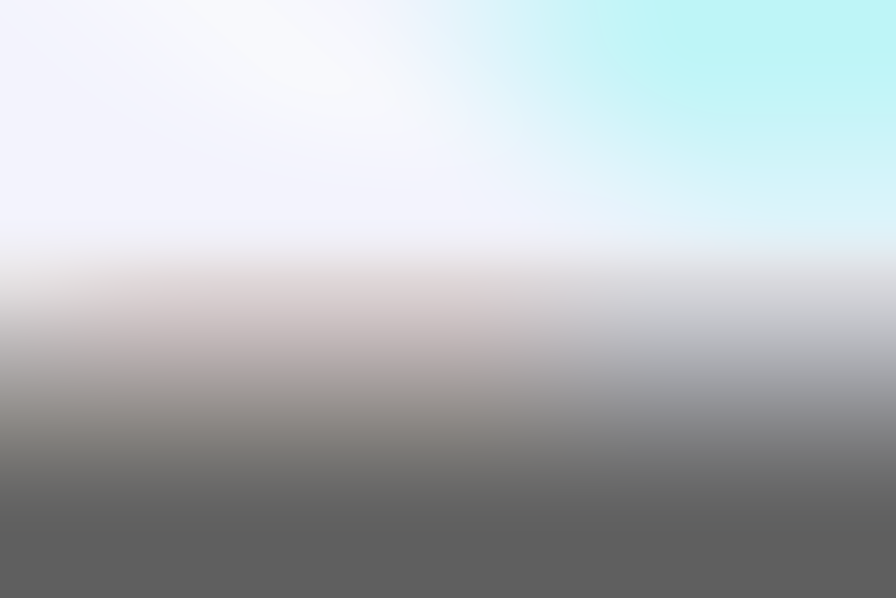
Reproduce this background procedurally as a Shadertoy shader.

```glsl
// A soft, hazy backdrop: a pale lavender sky with a cyan glow at the upper right
// melts through a misty horizon into dark grey ground. It is built from smooth
// gradients, a curved glow edge and faint warm and cool tints.

const vec3 LAVENDER = vec3(0.952, 0.953, 0.992);
const vec3 WHITE_HAZE = vec3(0.972, 0.976, 0.990);
const vec3 CYAN = vec3(0.745, 0.960, 0.970);
const vec3 MIST = vec3(0.920, 0.918, 0.925);
const vec3 GROUND = vec3(0.373, 0.373, 0.373);
const vec3 ROSE_TINT = vec3(0.022, -0.016, -0.016);
const vec3 OLIVE_TINT = vec3(0.010, 0.004, -0.010);
const vec3 COOL_TINT = vec3(-0.008, -0.002, 0.016);

// Bell curve around a centre.
float bell(float value, float centre, float width) {
    float d = (value - centre) / width;
    return exp(-d * d);
}

// p.x runs to the right, p.y runs down from the top.
vec3 skyColor(vec2 p) {
    // Whitish diagonal band
    float band = bell(p.x - 0.75 * p.y, 0.25, 0.17);
    band *= 1.0 - smoothstep(0.12, 0.36, p.y);
    vec3 color = mix(LAVENDER, WHITE_HAZE, band);

    // Cyan glow behind a curved edge, fading toward the horizon
    float edge = 0.37 + 0.10 * p.y + 0.75 * p.y * p.y;
    float glow = smoothstep(edge, edge + 0.40, p.x);
    glow *= 1.0 - 0.62 * smoothstep(0.06, 0.44, p.y);
    return mix(color, CYAN, glow);
}

vec3 groundColor(vec2 p) {
    vec3 color = mix(MIST, GROUND, smoothstep(0.35, 0.905, p.y));

    // Warm tints at left and centre, cool tint at right
    float right = smoothstep(0.48, 0.76, p.x);
    float rose = bell(p.y, 0.54, 0.14) * smoothstep(-0.15, 0.22, p.x);
    color += ROSE_TINT * rose * (1.0 - right);
    color += OLIVE_TINT * bell(p.y, 0.71, 0.09) * (1.0 - right);
    color += COOL_TINT * bell(p.y, 0.57, 0.16) * right;

    // Pale mist at the left border
    float leftMist = bell(p.x, 0.0, 0.13) * bell(p.y, 0.47, 0.07);
    return color + 0.035 * leftMist;
}

void mainImage(out vec4 fragColor, in vec2 fragCoord) {
    vec2 p = fragCoord / iResolution.xy;
    p.y = 1.0 - p.y;
    float horizon = smoothstep(0.355, 0.475, p.y);
    vec3 color = mix(skyColor(p), groundColor(p), horizon);
    fragColor = vec4(clamp(color, 0.0, 1.0), 1.0);
}
```
